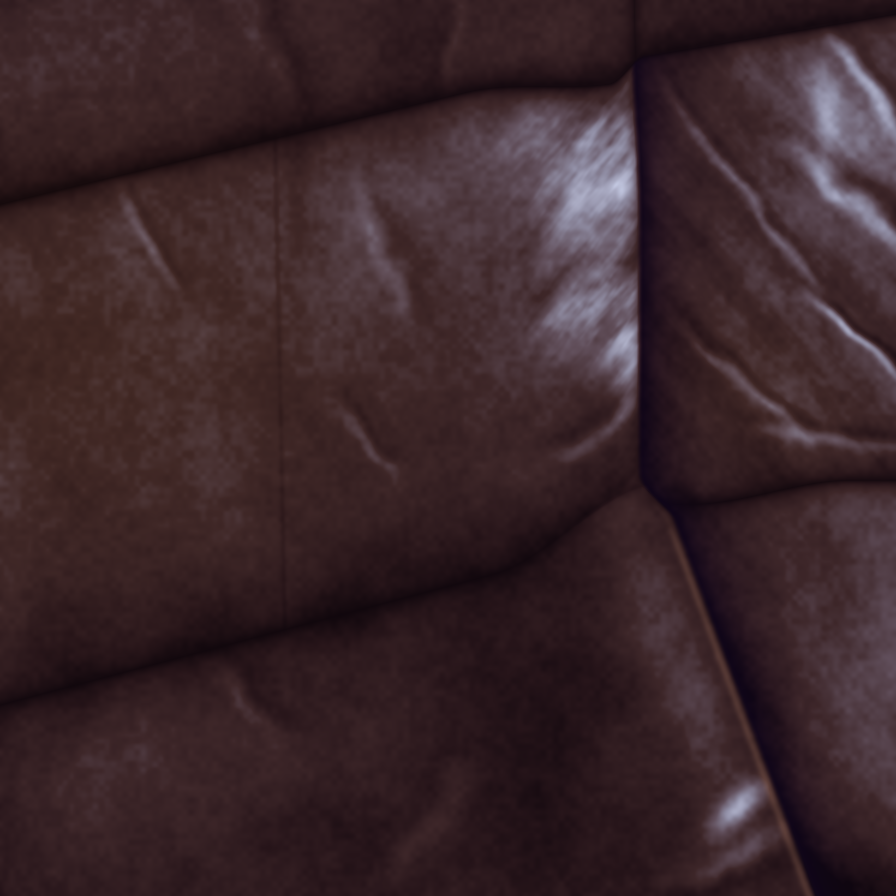
Give the GLSL for this texture, as a WebGL 2 fragment shader.

```glsl
#version 300 es
precision highp float;
// Draws worn brown leather upholstery: padded panels, dark seams, creases and cool sheen.
#define SEAM_WIDTH 0.008
#define EDGE_SOFT 0.004
#define MOTTLE 0.19
#define GRAIN 0.06
#define WRINKLE 0.32
#define SHEEN 0.34

uniform vec2 u_resolution;
out vec4 fragColor;

float hash(vec2 p) {
  p = fract(p * vec2(0.1031, 0.1137));
  p += dot(p, p.yx + 33.33);
  return fract((p.x + p.y) * p.x * 7.31);
}

float noise(vec2 p) {
  vec2 i = floor(p), f = fract(p);
  f = f * f * (3.0 - 2.0 * f);
  return mix(mix(hash(i), hash(i + vec2(1, 0)), f.x),
             mix(hash(i + vec2(0, 1)), hash(i + vec2(1, 1)), f.x), f.y);
}

float fbm(vec2 p) {
  float sum = 0.0, amp = 0.5;
  for (int i = 0; i < 4; i++) {
    sum += amp * noise(p);
    p = mat2(1.6, 1.2, -1.2, 1.6) * p + 7.3;
    amp *= 0.5;
  }
  return sum;
}

vec2 turn(vec2 p, float a) {
  return vec2(cos(a) * p.x + sin(a) * p.y, cos(a) * p.y - sin(a) * p.x);
}

// Soft tilted ellipse: center in xy, radii in zw
float glow(vec2 p, vec4 e, float tilt) {
  vec2 q = turn(p - e.xy, tilt) / e.zw;
  return exp(-dot(q, q));
}

// Tapered crease from xy to zw: bright ridge, dark flank on its left
float fold(vec2 p, vec4 s, float w) {
  vec2 span = s.zw - s.xy, along = normalize(span);
  float t = dot(p - s.xy, along) / length(span);
  float d = dot(p - s.xy, vec2(-along.y, along.x)) / w;
  d += (noise(p * 28.0) - 0.5) * 1.6;
  float taper = smoothstep(-0.15, 0.35, t) * smoothstep(1.15, 0.6, t);
  return taper * (exp(-d * d) - 0.6 * exp(-(d - 1.8) * (d - 1.8)));
}

// Shade that fades away from a seam
float shade(float d, float reach) { return exp(-max(d, 0.0) / reach); }

// Seam paths
float topSeam(float x) {
  float left = 0.772 + 0.24 * x - 0.03 * smoothstep(0.52, 0.7, x);
  return mix(left, 0.935 + 0.17 * (x - 0.71), smoothstep(0.68, 0.72, x));
}
float lowSeam(float x) {
  return 0.213 + 0.265 * x + 0.055 * smoothstep(0.55, 0.72, x);
}
float rightSeam(float x) { return 0.437 + 0.027 * smoothstep(0.77, 0.95, x); }
float uprightSeam(float y) {
  float upper = 0.714 - 0.01 * smoothstep(0.75, 1.0, y);
  return mix(0.91 - 0.375 * y, upper, smoothstep(0.42, 0.475, y));
}

// Leather tones from deep shadow to cool sheen
vec3 leather(float v) {
  vec3 c = mix(vec3(0.06, 0.025, 0.05), vec3(0.15, 0.08, 0.10), clamp(v * 5.0, 0.0, 1.0));
  c = mix(c, vec3(0.24, 0.15, 0.16), clamp(v * 5.0 - 1.0, 0.0, 1.0));
  c = mix(c, vec3(0.38, 0.31, 0.36), clamp(v * 5.0 - 2.0, 0.0, 1.0));
  c = mix(c, vec3(0.56, 0.55, 0.64), clamp(v * 5.0 - 3.0, 0.0, 1.0));
  return mix(c, vec3(0.76, 0.78, 0.88), clamp(v * 5.0 - 4.0, 0.0, 1.0));
}

void main() {
  vec2 p = gl_FragCoord.xy / u_resolution;
  float dTop = p.y - topSeam(p.x), dLow = p.y - lowSeam(p.x);
  float dRight = p.y - rightSeam(p.x), dUp = p.x - uprightSeam(p.y);
  float wrinkles = fbm(turn(p, 0.9) * vec2(10.0, 36.0)) - 0.47;
  float slant = fbm(turn(p, -0.85) * vec2(5.0, 32.0)) - 0.47;

  // Upper back panels
  float back = 0.31 + 0.11 * glow(p, vec4(0.1, 0.94, 0.2, 0.1), 0.2) + 0.08 * glow(p, vec4(0.62, 0.95, 0.1, 0.04), 0.2);
  back += 0.1 * fold(p, vec4(0.27, 1.02, 0.32, 0.87), 0.012) + 0.1 * fold(p, vec4(0.5, 0.89, 0.515, 1.02), 0.008);
  back -= 0.2 * shade(dTop, 0.03);

  // Main cushion, brightest beside the upright seam
  float sheen = glow(p, vec4(0.655, 0.82, 0.075, 0.1), -0.3) + 0.9 * glow(p, vec4(0.67, 0.655, 0.075, 0.06), 0.5)
              + 0.65 * glow(p, vec4(0.705, 0.64, 0.025, 0.24), 0.0);
  float cushion = 0.41 + SHEEN * sheen * (1.0 + 3.2 * wrinkles) + 0.09 * glow(p, vec4(0.5, 0.78, 0.2, 0.12), 0.2);
  cushion -= 0.3 * shade(dLow, 0.08) + 0.12 * shade(-dTop, 0.02);
  cushion += 0.14 * fold(p, vec4(0.395, 0.79, 0.47, 0.62), 0.013) + 0.15 * fold(p, vec4(0.13, 0.8, 0.205, 0.66), 0.007);
  cushion += 0.15 * fold(p, vec4(0.36, 0.56, 0.45, 0.46), 0.009) + 0.2 * fold(p, vec4(0.61, 0.48, 0.725, 0.56), 0.01);
  float stitch = p.x - 0.318 + 0.02 * (p.y - 0.3);
  cushion -= 0.07 * exp(-stitch * stitch / 1e-5) + 0.1 * glow(p, vec4(0.33, 0.8, 0.016, 0.09), 0.0);

  // Right cushion with diagonal folds
  float side = 0.4 + WRINKLE * slant + 0.18 * glow(p, vec4(0.96, 0.84, 0.13, 0.16), 0.3);
  side += 0.3 * fold(p, vec4(0.87, 0.84, 1.05, 0.69), 0.013) + 0.3 * fold(p, vec4(0.92, 0.98, 1.03, 0.8), 0.01);
  side += 0.34 * fold(p, vec4(0.89, 0.68, 1.04, 0.55), 0.006) + 0.18 * fold(p, vec4(0.73, 0.92, 0.94, 0.64), 0.006);
  side += 0.2 * fold(p, vec4(0.75, 0.64, 0.91, 0.5), 0.007) + 0.18 * fold(p, vec4(0.83, 0.52, 1.05, 0.49), 0.008);
  side += 0.22 * glow(p, vec4(0.925, 0.86, 0.016, 0.07), 0.1);
  side -= 0.36 * shade(dUp, 0.04) + 0.15 * shade(dRight, 0.03);

  // Lower left seat with a rounded edge and a glint
  float seat = 0.25 + 0.13 * glow(p, vec4(0.17, 0.15, 0.2, 0.1), 0.3) - 0.09 * glow(p, vec4(0.61, 0.2, 0.07, 0.22), -0.3);
  seat += 0.22 * glow(p, vec4(uprightSeam(p.y) - 0.055, 0.24, 0.055, 0.27), 0.0);
  seat += 0.13 * fold(p, vec4(0.23, 0.27, 0.32, 0.16), 0.013) + 0.09 * fold(p, vec4(0.42, 0.0, 0.56, 0.18), 0.02);
  seat += 0.5 * glow(p, vec4(0.825, 0.1, 0.045, 0.017), 0.75) + 0.2 * fold(p, vec4(0.92, 0.085, 0.73, 0.01), 0.016);
  seat -= 0.15 * shade(-dLow, 0.025) * smoothstep(0.7, 0.55, p.x);

  // Lower right seat
  float corner = 0.52 + 0.5 * WRINKLE * slant - 0.5 * shade(dUp, 0.06) - 0.12 * shade(-dRight, 0.02);
  corner -= 0.25 * glow(p, vec4(0.97, 0.0, 0.1, 0.05), 0.0);

  // Join panels across the seams
  float aboveTop = smoothstep(-EDGE_SOFT, EDGE_SOFT, dTop), rightOf = smoothstep(-EDGE_SOFT, EDGE_SOFT, dUp);
  float leftLight = mix(seat, cushion, smoothstep(-EDGE_SOFT, EDGE_SOFT, dLow));
  float rightLight = mix(corner, side, smoothstep(-EDGE_SOFT, EDGE_SOFT, dRight));
  float light = mix(mix(leftLight, rightLight, rightOf), back, aboveTop);
  light += MOTTLE * (fbm(p * 13.0) - 0.47) + GRAIN * (noise(p * 150.0) + noise(p * 75.0) - 1.0);

  // Dark seam grooves
  float across = exp(-abs(mix(dLow, dRight, rightOf)) / SEAM_WIDTH);
  across *= 1.0 - 0.6 * smoothstep(0.5, 0.7, p.x) * (1.0 - rightOf);
  float groove = max(max(exp(-abs(dTop) / SEAM_WIDTH), across), 0.8 * exp(-abs(dUp - 0.004) / SEAM_WIDTH));
  vec3 color = leather(clamp(light * (1.0 - 0.85 * groove), 0.0, 1.0));

  // Warm left side, violet shadow and amber rim
  float warm = glow(p, vec4(0.1, 0.6, 0.35, 0.25), 0.2) + 0.6 * glow(p, vec4(0.85, 0.57, 0.12, 0.09), -0.6);
  color += warm * vec3(0.02, 0.01, -0.018);
  color += vec3(0.0, -0.005, 0.05) * rightOf * (1.0 - aboveTop) * shade(dUp, 0.03);
  float rim = exp(-pow((dUp + 0.007) / 0.005, 2.0)) * smoothstep(0.45, 0.38, p.y);
  color += rim * vec3(0.13, 0.1, 0.07);
  fragColor = vec4(clamp(color, 0.0, 1.0), 1.0);
}
```
